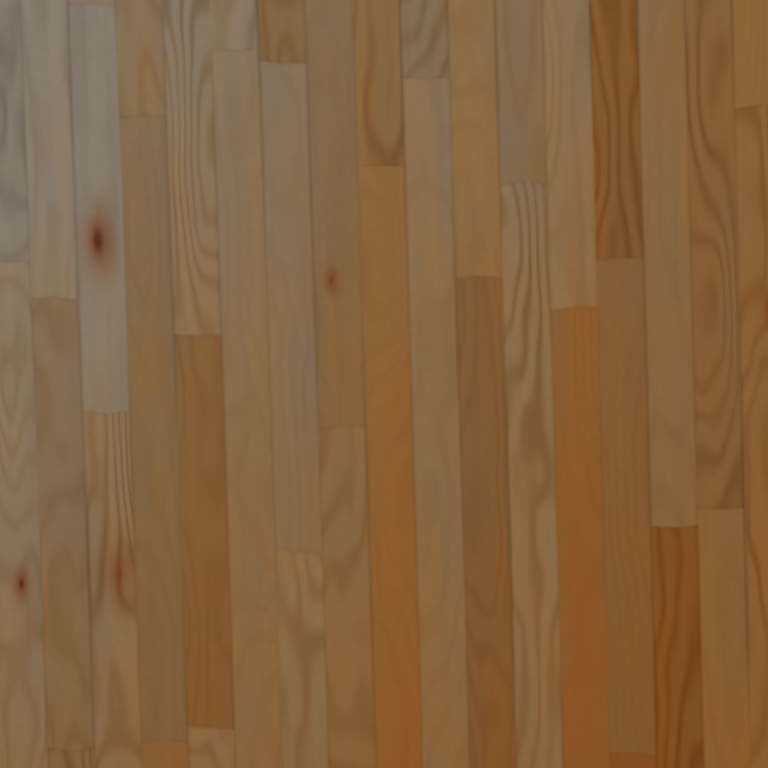
Reproduce this texture procedurally as a WebGL 2 fragment shader.

```glsl
#version 300 es
precision highp float;
// Oiled strip flooring: narrow upright boards with staggered ends.
// Each board takes a hashed tone, stretched-noise fibres, contour rings and
// an occasional knot; soft light turns from grey upper left to amber right.

#define BOARD_WIDTH 0.0618
#define LEAN 0.038
#define LEAN_FALLOFF 0.014
#define EDGE_SOFTNESS 0.0026
#define TONE_SPREAD 0.40
#define RING_COUNT 5.5
#define RING_DEPTH 0.12
#define FIBRE_DEPTH 0.07
#define SEAM_DEPTH 0.085
#define KNOT_CHANCE 0.25

uniform vec2 u_resolution;
out vec4 fragColor;

float hash(vec2 p) {
  return fract(sin(dot(p, vec2(127.1, 311.7))) * 43758.5453);
}

float noise(vec2 p) {
  vec2 i = floor(p), f = fract(p);
  f = f * f * (3.0 - 2.0 * f);
  return mix(mix(hash(i), hash(i + vec2(1, 0)), f.x),
             mix(hash(i + vec2(0, 1)), hash(i + vec2(1, 1)), f.x), f.y);
}

// Grey-beige through honey to amber
vec3 woodRamp(float tone) {
  const vec3 beige = vec3(0.525, 0.482, 0.425);
  const vec3 honey = vec3(0.525, 0.39, 0.24);
  const vec3 amber = vec3(0.505, 0.29, 0.11);
  tone = clamp(tone, 0.0, 1.0);
  return tone < 0.5 ? mix(beige, honey, tone * 2.0)
                    : mix(honey, amber, tone * 2.0 - 1.0);
}

// One board; local is the offset from its lower left corner
vec3 boardColor(vec2 id, vec2 local, float boardLength, vec2 p) {
  float toneSeed = hash(id + 3.7);
  float shadeSeed = hash(id + 19.3);
  float figureSeed = hash(id + 41.9);
  vec2 shift = vec2(toneSeed, shadeSeed) * 60.0;

  // Arched growth rings that fade in and out along the board
  vec2 grain = vec2(local.x, p.y);
  float warp = noise(grain * vec2(50.0, 14.0) + shift);
  float figure = noise(grain * vec2(17.0, 3.4) + shift) + 0.14 * warp
               + (figureSeed - 0.5) * local.x * 10.0;
  float wave = 0.5 + 0.5 * sin(6.2832 * RING_COUNT * figure);
  float figured = mix(0.2, 1.0, smoothstep(0.3, 0.85, figureSeed));
  float rings = wave * wave * figured * (0.3 + 0.7 * noise(grain * vec2(22.0, 6.0) - shift));

  // Long fibres and broad stains
  float fibres = 0.45 * noise(grain * vec2(200.0, 8.0) + shift)
               + 0.55 * noise(grain * vec2(80.0, 3.0) - shift) - 0.5;
  float stain = 0.65 * noise(grain * vec2(18.0, 4.0) + shift.yx)
              + 0.35 * noise(grain * vec2(35.0, 13.0) - shift.yx) - 0.5;

  float light = 0.68 * p.x + 0.44 * (1.0 - p.y) * (1.0 - 0.7 * p.x);
  float tone = light + TONE_SPREAD * (toneSeed - 0.5)
             + 0.22 * stain + 0.10 * fibres + 0.18 * rings;
  float shade = 1.015 + 0.10 * (shadeSeed - 0.5) + FIBRE_DEPTH * fibres
              - RING_DEPTH * rings + 0.09 * stain;
  vec3 color = woodRamp(tone) * shade;

  // Knot: small dark core inside a wide rusty stain
  vec2 center = vec2(mix(0.2, 0.8, figureSeed) * BOARD_WIDTH,
                     mix(0.15, 0.85, shadeSeed) * boardLength);
  float size = mix(0.005, 0.013, hash(id + 67.1));
  float d = length((local - center) * vec2(1.0, 0.45)) / size + 1.2 * (warp - 0.5);
  float present = step(hash(id + 83.3), KNOT_CHANCE);
  color = mix(color, vec3(0.44, 0.19, 0.07), present * 0.6 * exp(-0.5 * d * d));
  return mix(color, vec3(0.26, 0.11, 0.08), present * 0.6 * exp(-6.0 * d * d));
}

// One column of boards, blended softly across the nearest end joint
vec3 columnColor(float column, float across, vec2 p) {
  float boardLength = mix(0.5, 1.05, hash(vec2(column, 5.0)));
  float along = p.y / boardLength + hash(vec2(column, 11.0)) * 7.0;
  float joint = floor(along + 0.5);
  float x = (across - column) * BOARD_WIDTH;
  // Slightly bowed end cut
  float gap = (along - joint) * boardLength
            + 0.006 * (noise(vec2(x * 30.0, joint * 5.0 + column)) - 0.5);
  vec2 below = vec2(column, joint - 1.0);
  vec2 above = vec2(column, joint);
  vec3 lower = boardColor(below, vec2(x, gap + boardLength), boardLength, p);
  vec3 upper = boardColor(above, vec2(x, gap), boardLength, p);
  vec3 color = mix(lower, upper, smoothstep(-EDGE_SOFTNESS, EDGE_SOFTNESS, gap));
  float line = gap / EDGE_SOFTNESS;
  return color * (1.0 - 0.4 * SEAM_DEPTH * exp(-line * line));
}

void main() {
  vec2 p = gl_FragCoord.xy / u_resolution;

  // Leaning columns, blended across the nearest seam
  float lean = LEAN - LEAN_FALLOFF * p.x;
  float across = (p.x + lean * (p.y - 1.0)) / BOARD_WIDTH + 0.58;
  float seam = floor(across + 0.5);
  float offset = (across - seam) * BOARD_WIDTH;
  vec3 color = mix(columnColor(seam - 1.0, across, p),
                   columnColor(seam, across, p),
                   smoothstep(-EDGE_SOFTNESS, EDGE_SOFTNESS, offset));

  // Uneven seam, dark in places and nearly lost in others
  float line = offset / EDGE_SOFTNESS;
  float depth = SEAM_DEPTH * 1.6 * noise(vec2(seam * 7.3, p.y * 5.0));
  color *= 1.0 - depth * exp(-line * line);

  // Faint surface mottling
  color *= 1.0 + 0.02 * (noise(p * 170.0) - 0.5);
  fragColor = vec4(color, 1.0);
}
```
